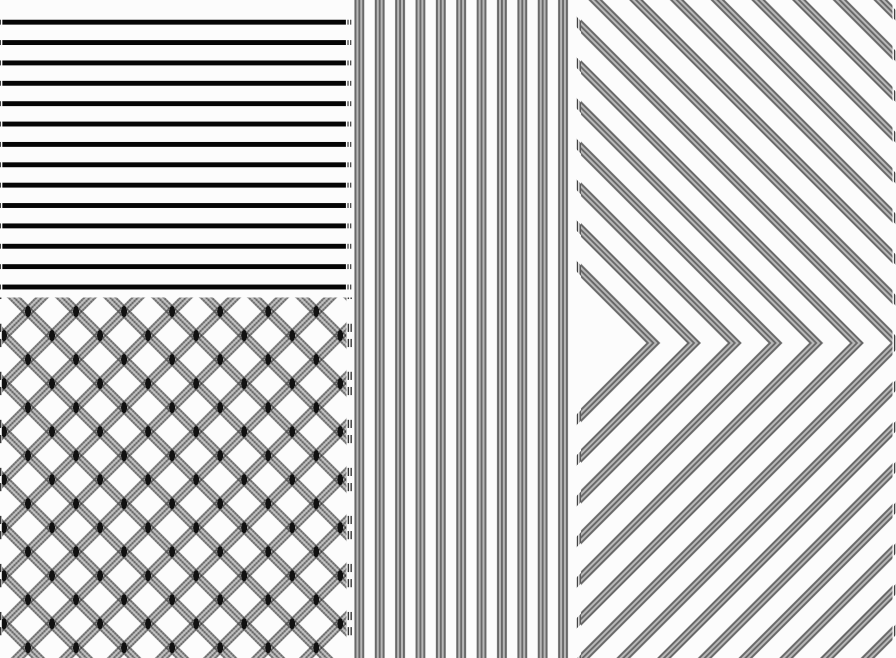
A Shadertoy shader for this pattern:

```glsl
// Four panels of black and grey ruling on white: solid bars, a knotted lattice,
// upright stripes and nested chevrons. Each panel folds space into a repeat and
// inks the signed distance to its nearest band; the canvas is a 768 x 564 sheet.

float pixelSize; // one pixel, in sheet units

// Signed offset from the nearest multiple of a period
float fold(float x, float period) {
    return mod(x + 0.5 * period, period) - 0.5 * period;
}

// Smooth coverage of a strip around d = 0
float strip(float d, float halfWidth) {
    return clamp((halfWidth - abs(d)) / pixelSize + 0.5, 0.0, 1.0);
}

// Smooth coverage of an interval
float span(float x, float low, float high) {
    return strip(x - 0.5 * (low + high), 0.5 * (high - low));
}

// Grey band made of three fine parallel lines
float threads(float d) {
    float lines = strip(d, 0.8) + strip(abs(d) - 3.3, 0.8);
    return strip(d, 4.4) * (0.28 + 0.32 * min(lines, 1.0));
}

// Solid horizontal bars, each ending in two small ticks
float bars(vec2 p) {
    float rows = strip(fold(p.y - 318.0, 17.46), 2.1) * span(p.y, 312.0, 552.0);
    float ends = strip(p.x - 298.3, 0.5) + strip(p.x - 300.6, 0.5) + strip(p.x - 0.4, 0.4);
    return rows * min(span(p.x, 2.0, 296.5) + 0.8 * ends, 1.0);
}

// Crossed diagonal bands with a dark knot at every crossing
float lattice(vec2 p) {
    const float period = 41.17;
    float a = fold(p.x + p.y - 321.0, period);
    float b = fold(p.x - p.y + 273.0, period);
    float rising = threads(b * 0.7071) * (0.9 + 0.1 * sin(a * 1.83));
    float falling = threads(a * 0.7071) * (0.9 + 0.1 * sin(b * 1.83));
    float ink = max(rising, falling) + 0.3 * min(rising, falling);

    vec2 knot = 0.5 * vec2(a + b, a - b);
    float knotDistance = (length(knot / vec2(2.6, 5.2)) - 1.0) * 2.6;
    ink = max(ink, 0.95 * clamp(0.5 - knotDistance / pixelSize, 0.0, 1.0));
    ink *= span(p.x, 1.5, 297.0);

    // Paired ticks along both side margins
    float tickRows = strip(abs(fold(p.y - 276.5, period)) - 6.5, 3.5);
    float tickColumns = strip(p.x - 298.6, 0.6) + strip(p.x - 301.0, 0.6) + strip(p.x - 0.6, 0.6);
    ink = max(ink, 0.8 * tickRows * tickColumns);
    return ink * span(p.y, -9.0, 309.0);
}

// Eleven upright stripes
float stripes(vec2 p) {
    return threads(fold(p.x - 308.0, 17.46)) * span(p.x, 302.5, 490.0);
}

// Nested chevrons pointing right, with ticks where the arms begin
float chevrons(vec2 p) {
    float reach = p.x + abs(p.y - 270.0);
    float d = fold(reach - 560.0, 34.9) * 0.7071;
    float beyondFirst = step(545.0, reach);
    float ink = threads(d) * span(p.x, 498.0, 765.0);
    float ticks = strip(p.x - 495.0, 0.6) + strip(p.x - 497.3, 0.6) + strip(p.x - 766.8, 0.6);
    return beyondFirst * max(ink, 0.75 * ticks * strip(d, 3.2));
}

void mainImage(out vec4 fragColor, in vec2 fragCoord) {
    vec2 p = fragCoord / iResolution.xy * vec2(768.0, 564.0);
    pixelSize = 564.0 / iResolution.y;

    float ink = max(max(bars(p), lattice(p)), max(stripes(p), chevrons(p)));
    vec3 color = mix(vec3(0.99), vec3(0.02), clamp(ink, 0.0, 1.0));
    fragColor = vec4(color, 1.0);
}
```
